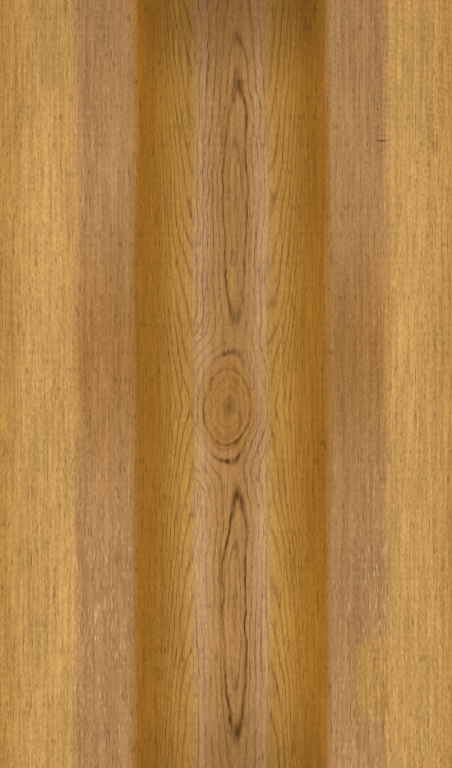
Reproduce this texture procedurally as a WebGL 1 fragment shader.

```glsl
precision highp float;

uniform vec2 u_resolution;

float hash(vec2 p) {
  return fract(sin(dot(p, vec2(127.1, 311.7))) * 43758.5453);
}

float noise(vec2 p) {
  vec2 i = floor(p);
  vec2 f = fract(p);
  f = f * f * (3.0 - 2.0 * f);
  return mix(mix(hash(i), hash(i + vec2(1.0, 0.0)), f.x),
             mix(hash(i + vec2(0.0, 1.0)), hash(i + vec2(1.0)), f.x), f.y);
}

float fbm(vec2 p) {
  float sum = 0.0;
  float amp = 0.5;
  for (int i = 0; i < 4; i++) {
    sum += amp * noise(p);
    p = p * 2.03 + 17.3;
    amp *= 0.5;
  }
  return sum;
}

float bell(float x, float center, float width) {
  float t = (x - center) / width;
  return exp(-t * t);
}

float smoothMin(float a, float b, float k) {
  float h = max(k - abs(a - b), 0.0) / k;
  return min(a, b) - h * h * k * 0.25;
}

float ovalRadius(vec2 p, vec2 center, float squash) {
  return length((p - center) * vec2(1.0, squash));
}

// Darkens with a warm brown cast
vec3 stain(vec3 col, float amount) {
  return col * (1.0 - amount * vec3(0.88, 1.0, 1.12));
}

// Distance-like field whose contours circle the knot and both long eyes
float grainField(vec2 p) {
  float knot = ovalRadius(p, vec2(0.503, 0.470), 0.96) - 0.040;
  float upper = ovalRadius(p, vec2(0.522, 0.740), 0.165);
  float lower = ovalRadius(p, vec2(0.522, 0.200), 0.165);
  return smoothMin(knot, smoothMin(upper, lower, 0.01), 0.022);
}

// Soft base colour of the planks, d being the distance from the middle seam
vec3 plankColor(float d, float y) {
  vec3 heart = mix(vec3(0.67, 0.49, 0.28), vec3(0.72, 0.55, 0.365), smoothstep(0.02, 0.075, d));
  vec3 honey = vec3(0.70, 0.51, 0.24);
  vec3 amber = vec3(0.605, 0.405, 0.14);
  vec3 rose = mix(vec3(0.685, 0.51, 0.325), vec3(0.64, 0.455, 0.25), bell(y, 0.54, 0.13));
  vec3 pale = mix(vec3(0.775, 0.595, 0.345), vec3(0.72, 0.53, 0.27), smoothstep(0.42, 0.53, d));
  vec3 col = mix(heart, honey, smoothstep(0.064, 0.098, d));
  col = mix(col, amber, smoothstep(0.105, 0.185, d));
  col = mix(col, rose, smoothstep(0.200, 0.226, d));
  return mix(col, pale, smoothstep(0.325, 0.360, d));
}

// Closed rings and flowing lines of the middle plank
vec3 heartGrain(vec3 col, vec2 p) {
  vec2 q = p + vec2(0.015, 0.005) * (fbm(p * vec2(16.0, 26.0)) - 0.47);
  q.x += 0.010 * (noise(p * vec2(3.0, 15.0)) - 0.5);
  float field = grainField(q);
  float knot = ovalRadius(q, vec2(0.503, 0.470), 1.04);
  float inKnot = 1.0 - smoothstep(0.050, 0.075, knot);
  float rings = 0.5 + 0.5 * sin(field * 480.0 + 6.0 * noise(p * vec2(25.0, 8.0)));
  float strength = noise(p * vec2(28.0, 12.0));
  float broken = 0.4 + 0.9 * noise(p * vec2(210.0, 110.0));
  col = stain(col, (0.05 + 0.20 * strength) * broken * pow(rings, 5.0));
  col = mix(col, vec3(0.65, 0.45, 0.21), 0.5 * inKnot);
  float innerRing = bell(knot, 0.051, 0.0022) + 0.4 * bell(knot, 0.037, 0.0018);
  col = stain(col, (0.10 + 0.22 * strength) * innerRing * broken + 0.24 * bell(knot, 0.0, 0.010));
  float tips = bell(abs(p.y - 0.470), 0.067, 0.010) * bell(p.x, 0.508, 0.032);
  float eyeZone = smoothstep(0.085, 0.12, abs(p.y - 0.470));
  float edge = bell(field, 0.026, 0.0024) * broken;
  return stain(col, edge * (0.05 + eyeZone * (0.10 + 0.25 * strength) + 0.32 * tips));
}

// Nested arches opening away from the height of the knot
float archGrain(float d, vec2 p) {
  float s = (d - 0.105) / 0.04;
  float away = abs(p.y - 0.47);
  float bend = fbm(p * vec2(14.0, 8.0));
  float phase = away * 105.0 - 9.0 * s * s - 15.0 * s + 13.0 * bend;
  return pow(0.5 + 0.5 * sin(phase), 5.0);
}

void main() {
  vec2 p = gl_FragCoord.xy / u_resolution;
  float seamWobble = 0.005 * (noise(vec2(p.y * 9.0, step(0.5, p.x) * 5.0)) - 0.5);
  float d = abs(p.x - 0.512) + seamWobble;
  vec3 col = plankColor(d, p.y);

  // Golden patch low on the right
  float patchMask = smoothstep(0.77, 0.80, p.x) * (1.0 - smoothstep(0.855, 0.87, p.x));
  patchMask *= smoothstep(0.05, 0.08, p.y) * (1.0 - smoothstep(0.15, 0.18, p.y));
  col = mix(col, vec3(0.73, 0.55, 0.28), 0.65 * patchMask);

  // Broad light and shade along the boards
  float middle = 1.0 - smoothstep(0.16, 0.23, d);
  col = stain(col, 0.22 * middle * smoothstep(0.86, 1.0, p.y));
  col = stain(col, 0.08 * middle * (1.0 - smoothstep(0.0, 0.10, p.y)));
  col = stain(col, 0.08 * smoothstep(0.75, 1.0, p.y) * smoothstep(0.2, 0.35, d));
  float sheen = bell(p.y, 0.68, 0.13) + bell(p.y, 0.25, 0.13);
  col += vec3(0.045, 0.045, 0.06) * sheen * bell(d, 0.078, 0.028);
  col *= 0.94 + 0.14 * fbm(p * vec2(9.0, 5.0));

  // Figured grain
  float heartMask = 1.0 - smoothstep(0.070, 0.092, d);
  col = mix(col, heartGrain(col, p), heartMask);
  float archMask = smoothstep(0.074, 0.095, d) * (1.0 - smoothstep(0.12, 0.18, d));
  float archFade = 0.3 + 0.5 * noise(p * vec2(40.0, 16.0) + 9.0) + 0.6 * noise(p * vec2(220.0, 90.0));
  col = stain(col, 0.19 * archMask * archFade * archGrain(d, p));

  // Fine fibres, pores and chalky flecks
  float sway = 0.004 * noise(p * vec2(4.0, 7.0));
  vec2 f = vec2(p.x + sway, p.y);
  float fibre = noise(f * vec2(300.0, 22.0)) + 0.5 * noise(f * vec2(130.0, 6.0) + 5.0) - 0.75;
  float speckle = noise(f * vec2(302.0, 260.0) + 11.0) - 0.5;
  float coarse = mix(0.75, 1.0, smoothstep(0.2, 0.36, d));
  col = stain(col, -coarse * (0.15 * fibre + 0.13 * speckle));
  float pores = smoothstep(0.74, 0.95, noise(f * vec2(300.0, 85.0) + 31.0));
  col = stain(col, 0.12 * pores);
  float roseMask = smoothstep(0.21, 0.23, d) * (1.0 - smoothstep(0.34, 0.355, d));
  float flecks = smoothstep(0.70, 0.95, noise(f * vec2(290.0, 95.0) + 73.0));
  col += vec3(0.08, 0.09, 0.11) * flecks * roseMask * (0.35 + 0.65 * bell(p.y, 0.18, 0.18));

  // Short scratch on the right board
  col = stain(col, 0.35 * bell(p.x, 0.845, 0.012) * bell(p.y, 0.817, 0.0014));

  gl_FragColor = vec4(clamp(col, 0.0, 1.0), 1.0);
}
```
